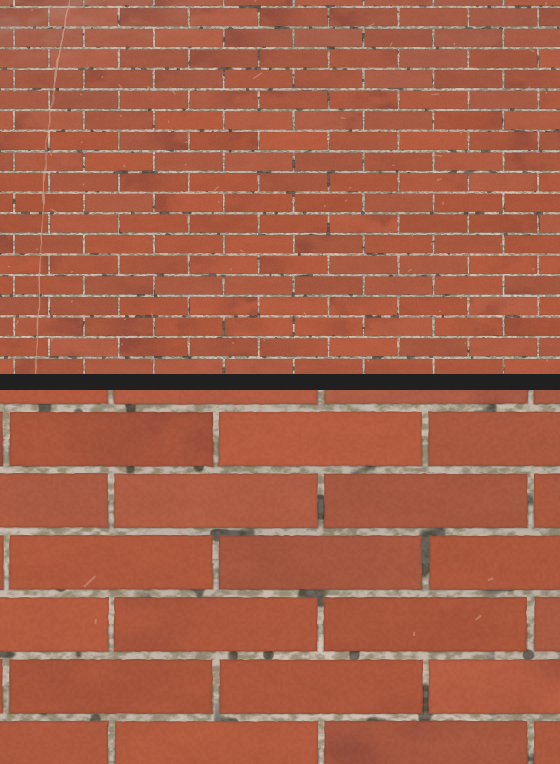
Top: the whole. Bottom: its middle third, enlarged.
A WebGL 2 fragment shader for this texture:

```glsl
#version 300 es
precision highp float;
// Running-bond wall of slim red bricks with pale mortar, a fine crack and light bloom.
uniform vec2 u_resolution;
out vec4 fragColor;

float hash(vec2 p) {
  vec3 q = fract(p.xyx * vec3(0.1031, 0.1030, 0.0973));
  q += dot(q, q.yzx + 33.33);
  return fract((q.x + q.y) * q.z);
}

float noise(vec2 p) {
  vec2 i = floor(p), f = fract(p);
  f = f * f * (3.0 - 2.0 * f);
  return mix(mix(hash(i), hash(i + vec2(1, 0)), f.x),
             mix(hash(i + vec2(0, 1)), hash(i + vec2(1, 1)), f.x), f.y);
}

float fbm(vec2 p) {
  float sum = 0.0, amp = 0.5;
  for (int i = 0; i < 4; i++) {
    sum += amp * noise(p);
    p = p * 2.03 + 17.1;
    amp *= 0.5;
  }
  return sum / 0.9375;
}

float boxDistance(vec2 p, vec2 halfSize) {
  vec2 d = abs(p) - halfSize;
  return length(max(d, 0.0)) + min(max(d.x, d.y), 0.0);
}

// Sparse pale chips and short scratches, one candidate per cell
float scratches(vec2 p, float pixel) {
  vec2 cell = floor(p / 0.06);
  float seed = hash(cell + 71.0);
  vec2 center = 0.2 + 0.6 * vec2(hash(cell + 5.0), hash(cell + 13.0));
  vec2 d = p - (cell + center) * 0.06;
  float angle = 6.283 * hash(cell + 29.0);
  vec2 dir = vec2(cos(angle), sin(angle));
  float reach = 0.001 + 0.011 * pow(hash(cell + 43.0), 4.0);
  float dist = length(d - dir * clamp(dot(d, dir), -reach, reach));
  return step(0.8, seed) * (1.0 - smoothstep(0.0004, 0.0006 + pixel, dist));
}

void main() {
  vec2 p = gl_FragCoord.xy / u_resolution.y;
  float pixel = 1.0 / u_resolution.y;

  // Brick grid, every second course shifted by half a brick
  vec2 pitch = vec2(0.1869, 0.05516);
  vec2 grid = (p - vec2(0.131, 0.044)) / pitch;
  float course = floor(grid.y);
  grid.x += 0.5 * mod(course, 2.0);
  vec2 id = vec2(floor(grid.x), course) + 40.0;
  vec2 uv = fract(grid);
  vec2 jitter = vec2(hash(id + 3.0), hash(id + 9.0)) - 0.5;
  vec2 local = (uv - 0.5) * pitch - jitter * vec2(0.0012, 0.0007);
  float ragged = (noise(p * 220.0) - 0.5) * 0.0009;
  float edge = boxDistance(local, 0.5 * pitch - vec2(0.0029, 0.0034)) + ragged;
  float brickMask = 1.0 - smoothstep(-0.6 * pixel, 0.6 * pixel, edge);

  // Fired clay: tone per brick, smoky ends, soft streaks and grain
  float tone = hash(id);
  float dull = clamp(0.05 + 0.55 * hash(id + 21.0) + 0.5 * smoothstep(0.5, 1.0, p.y) - 0.2, 0.0, 1.0);
  vec3 clay = mix(vec3(0.685, 0.350, 0.245), vec3(0.640, 0.375, 0.300), dull);
  clay *= 0.95 + 0.09 * tone;
  float side = mix(uv.x, 1.0 - uv.x, step(0.5, hash(id + 31.0)));
  float smoke = smoothstep(0.35, 0.7, fbm(uv * vec2(3.0, 1.3) + id * 7.3));
  smoke *= smoothstep(0.15, 0.95, side) * smoothstep(0.25, 0.95, hash(id + 57.0));
  clay = mix(clay, vec3(0.53, 0.275, 0.225), 0.65 * smoke);
  clay *= 0.97 + 0.06 * fbm(p * vec2(22.0, 60.0));
  clay += 0.025 * (noise(p * 420.0) - 0.5);
  clay *= 1.0 - 0.10 * smoothstep(-0.0025, 0.0, edge);

  // Mortar: sandy grain, shaded just below each course
  float grain = fbm(p * vec2(130.0, 210.0));
  vec3 mortar = mix(vec3(0.59, 0.54, 0.45), vec3(0.78, 0.73, 0.68), smoothstep(0.25, 0.7, grain));
  mortar *= 0.94 + 0.12 * noise(p * 9.0);
  float underside = smoothstep(0.0012, 0.0036, uv.y * pitch.y) * (1.0 - step(0.5, uv.y));
  mortar *= 1.0 - 0.22 * underside * (1.0 - smoothstep(0.0, 0.002, edge));
  mortar *= 1.0 - 0.45 * smoothstep(0.74, 0.86, noise(p * 65.0 + 8.0));
  vec3 color = mix(mortar, clay, brickMask);

  // Pale bloom near the upper left corner
  float bloom = smoothstep(0.75, 1.0, p.y) * (1.0 - smoothstep(0.1, 0.75, p.x));
  bloom *= 0.15 + 0.5 * smoothstep(0.35, 0.75, fbm(p * vec2(14.0, 32.0) + 4.0));
  color = mix(color, vec3(0.70, 0.55, 0.50), 0.65 * bloom);

  // Wandering crack, strongest toward the top
  float path = 0.094 + 0.05 * p.y + 0.045 * pow(p.y, 6.0);
  path += 0.014 * (fbm(vec2(p.y * 16.0, 2.0)) - 0.5);
  float crackWidth = 0.0005 + 0.0014 * smoothstep(0.45, 0.8, noise(vec2(p.y * 30.0, 6.0)));
  float crack = 1.0 - smoothstep(crackWidth, crackWidth + pixel, abs(p.x - path));
  crack *= 0.2 + 0.5 * noise(vec2(p.y * 19.0, 11.0)) + 0.15 * p.y;
  color = mix(color, vec3(0.79, 0.64, 0.58), crack);

  color = mix(color, vec3(0.78, 0.60, 0.53), 0.55 * scratches(p, pixel));
  fragColor = vec4(clamp(color, 0.0, 1.0), 1.0);
}
```
